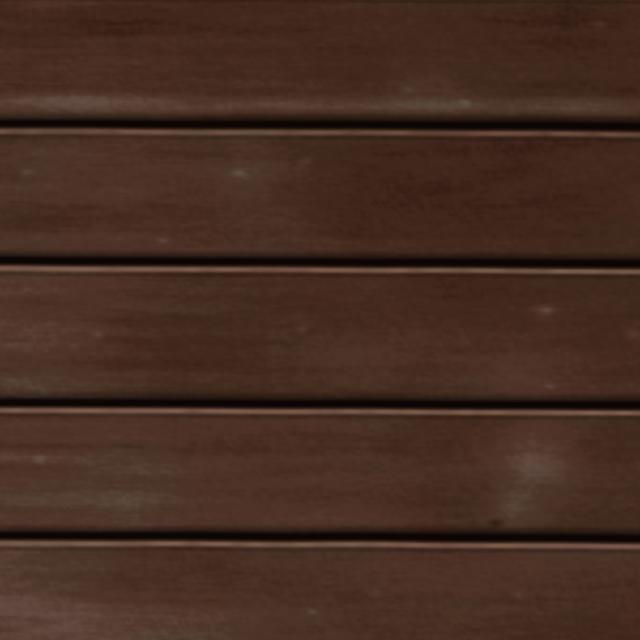
Write a WebGL 2 fragment shader that draws this texture.

```glsl
#version 300 es
precision highp float;

uniform vec2 u_resolution;
out vec4 fragColor;

float hash(vec2 p) {
    vec3 q = fract(p.xyx * vec3(0.1031, 0.1030, 0.0973));
    q += dot(q, q.yzx + 33.33);
    return fract((q.x + q.y) * q.z);
}

float noise(vec2 p) {
    vec2 cell = floor(p), f = fract(p);
    f = f * f * (3.0 - 2.0 * f);
    return mix(mix(hash(cell), hash(cell + vec2(1, 0)), f.x),
               mix(hash(cell + vec2(0, 1)), hash(cell + vec2(1, 1)), f.x), f.y);
}

float fbm(vec2 p) {
    float sum = 0.0, amplitude = 0.5;
    for (int i = 0; i < 4; i++) {
        sum += amplitude * noise(p);
        p = p * 2.03 + 17.3;
        amplitude *= 0.5;
    }
    return sum;
}

// Soft round spot, 1 at its centre
float spot(vec2 p, vec2 centre, vec2 radius) {
    vec2 q = (p - centre) / radius;
    return exp(-dot(q, q));
}

// Smooth line of given half width around zero
float band(float d, float halfWidth, float softness) {
    return 1.0 - smoothstep(halfWidth - softness, halfWidth + softness, abs(d));
}

vec3 woodColor(float tone) {
    vec3 color = mix(vec3(0.19, 0.105, 0.07), vec3(0.26, 0.155, 0.11), smoothstep(0.0, 0.35, tone));
    color = mix(color, vec3(0.31, 0.20, 0.155), smoothstep(0.3, 0.65, tone));
    return mix(color, vec3(0.39, 0.30, 0.26), smoothstep(0.6, 1.1, tone));
}

void main() {
    vec2 uv = gl_FragCoord.xy / u_resolution;

    // Planks divided by slightly sloping, uneven seams
    float y = uv.y + 0.005 * (uv.x - 0.5) + 0.0015 * (noise(vec2(uv.x * 7.0, floor(uv.y * 5.0 + 0.7))) - 0.5);
    y += 0.007 * exp(-pow((uv.y - 0.3685) / 0.08, 2.0));
    float level = (y - 0.1615) / 0.2145;
    float plank = floor(level);
    float seam = round(level);
    float d = (level - seam) * 0.2145;
    float topSeam = step(2.5, seam);

    // Wavy grain, different on each plank
    vec2 p = uv + vec2(plank * 3.7 + 9.0, plank * 1.9 + 5.0);
    float bend = 0.03 * fbm(p * vec2(3.0, 6.0));
    float grain = fbm(vec2(p.x * 4.0, (p.y + bend) * 60.0)) - 0.47;
    float cloud = fbm(p * vec2(4.0, 9.0)) - 0.47;
    float fibre = noise(p * vec2(70.0, 190.0)) - 0.5;
    float speckle = noise(p * 150.0 + vec2(0.0, p.x * 60.0)) - 0.5;

    // Light falls from the lower left
    float leftLight = 1.0 - smoothstep(0.0, 0.65, uv.x);
    float tone = 0.44 + 0.16 * leftLight - 0.14 * smoothstep(0.5, 1.0, uv.y);
    tone += 0.22 * spot(uv, vec2(0.0, 0.08), vec2(0.2, 0.16));
    tone += (0.3 + 0.3 * leftLight) * grain + 0.45 * cloud + 0.11 * fibre + 0.1 * speckle;
    tone += 0.06 * (hash(vec2(plank + 8.0, 3.0)) - 0.5);

    // Pale worn patches
    float worn = spot(uv, vec2(0.84, 0.28), vec2(0.065, 0.07)) + 0.8 * spot(uv, vec2(0.8, 0.205), vec2(0.035, 0.03));
    worn *= 0.55 + 0.9 * fbm(uv * vec2(22.0, 26.0));
    worn += 0.35 * spot(uv, vec2(0.39, 0.74), vec2(0.05, 0.05));
    tone += 0.48 * worn;

    // Small scattered nicks
    vec2 nickCell = floor(uv * 9.0);
    vec2 nickCentre = nickCell + 0.25 + 0.5 * vec2(hash(nickCell + 4.0), hash(nickCell + 31.0));
    float nick = step(0.87, hash(nickCell + 57.0)) * spot(uv * 9.0, nickCentre, vec2(0.09, 0.055));
    tone += 0.3 * nick;
    tone += 0.5 * spot(uv, vec2(0.852, 0.515), vec2(0.014, 0.009));
    tone += 0.35 * spot(uv, vec2(0.99, 0.478), vec2(0.012, 0.007));
    tone -= 0.5 * spot(uv, vec2(0.775, 0.182), vec2(0.012, 0.007));

    // Lit lower bevel of the top plank, faint on the others
    float bevel = band(d - 0.031, 0.011, 0.009);
    tone += bevel * mix(0.05, 0.34, topSeam) * (0.7 + 0.6 * noise(vec2(uv.x * 9.0, seam)));

    vec3 color = woodColor(tone);
    color = mix(color, color * vec3(0.96, 1.03, 1.0), smoothstep(0.45, 0.7, noise(p * vec2(5.0, 14.0))));

    // Shaded edge, dark gap and bright rim below it
    color *= 1.0 - 0.4 * band(d - 0.007, 0.007, 0.007);
    color *= 1.0 - 0.22 * band(d + 0.021, 0.002, 0.004);
    float rim = band(d + 0.0125, 0.0035, 0.003);
    float rimWear = 0.7 + 0.3 * noise(vec2(uv.x * 40.0, seam * 7.0)) - 0.25 * topSeam;
    color = mix(color, vec3(0.49, 0.37, 0.31), rim * rimWear);
    color = mix(color, vec3(0.045, 0.018, 0.012), band(d, 0.0062, 0.0042));

    fragColor = vec4(color, 1.0);
}
```
